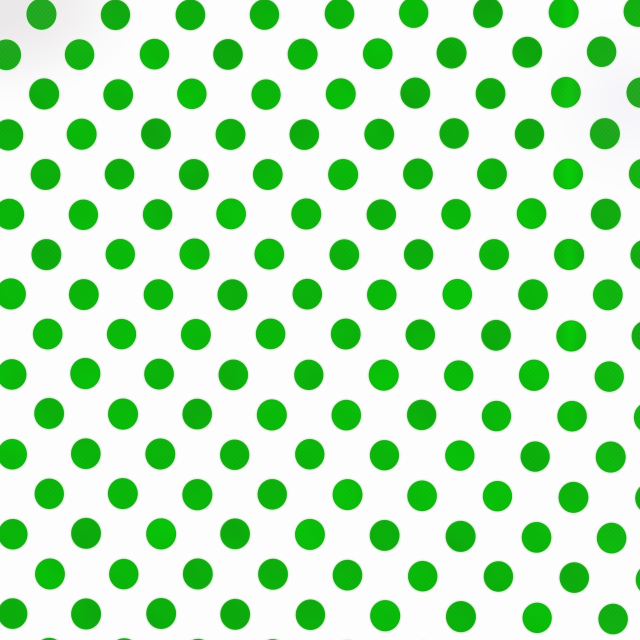
Reproduce this pattern procedurally as a WebGL 1 fragment shader.

```glsl
precision highp float;
// Green polka dots in staggered rows on white cotton, gently warped, with a soft fold.
uniform vec2 u_resolution;

float hash(vec2 p) {
  return fract(sin(dot(p, vec2(12.99, 78.23))) * 4375.85);
}

// Centre of a dot on the slightly stretched cloth, measured from the top left.
vec2 dotCentre(float row, float column) {
  float down = 0.0228 + 0.0624 * row;
  float shifted = column - 0.5 * mod(row, 2.0);
  float drift = 0.0125 * down * (2.0 - down);
  float x = 0.0651 + drift + 0.1155 * shifted
          + (0.00012 + 0.00013 * down) * shifted * shifted;
  float y = down + x * x * (0.00098 * row - 0.0052);
  vec2 jitter = vec2(hash(vec2(row, column)), hash(vec2(column + 31.0, row))) - 0.5;
  return vec2(x, y) + 0.0018 * jitter;
}

// Soft cloudy shading from layered sines, about -1 to 1.
float cloud(vec2 p) {
  return 0.5 * sin(p.x * 31.0 + 2.0 * sin(p.y * 23.0))
       + 0.3 * sin(p.y * 57.0 + 1.7 * sin(p.x * 41.0))
       + 0.2 * sin(p.x * 97.0 - p.y * 83.0);
}

void main() {
  vec2 p = gl_FragCoord.xy / u_resolution;
  p.y = 1.0 - p.y;
  float pixel = 1.0 / min(u_resolution.x, u_resolution.y);

  // Nearest dot: signed distance to its edge and its cell.
  float edge = 1.0;
  vec2 cell = vec2(0.0);
  float baseRow = floor((p.y - 0.0228) / 0.0626 + 0.5);
  for (int j = -1; j <= 1; j++) {
    float row = baseRow + float(j);
    float baseColumn = floor((p.x - 0.07) / 0.1165 + 0.5 * mod(row, 2.0) + 0.5);
    for (int i = -1; i <= 1; i++) {
      float column = baseColumn + float(i);
      vec2 offset = p - dotCentre(row, column);
      float size = 1.0 + 0.03 * (hash(vec2(row + 7.0, column)) - 0.5);
      float d = (length(offset / vec2(0.0232, 0.0241)) - size) * 0.0236;
      if (d < edge) {
        edge = d;
        cell = vec2(row, column);
      }
    }
  }

  // White cloth with a grey corner at the top left and a faint shade at the right.
  float corner = 1.0 - smoothstep(0.02, 0.19, length(p * vec2(0.8, 1.1)));
  float sideShade = exp(-dot((p - vec2(0.98, 0.16)) * 12.0, (p - vec2(0.98, 0.16)) * 12.0));
  vec3 cloth = vec3(0.993) - corner * vec3(0.075, 0.085, 0.08)
             - sideShade * vec3(0.03, 0.035, 0.02);

  // Dye tone: per-dot variation, darker top, clouding, weave and a pale vertical fold.
  float weave = sin(p.x * 930.0) * sin(p.y * 870.0);
  float foldOffset = (p.x - 0.889 - 0.006 * p.y) / 0.011;
  float fold = exp(-foldOffset * foldOffset) * (1.0 - smoothstep(0.5, 0.75, p.y));
  float tone = 0.5 + 0.75 * (hash(cell + 3.0) - 0.5) - 0.35 * exp(-p.y * 5.0)
             + 0.22 * cloud(p) + 0.12 * weave + 0.6 * fold;
  vec3 dye = mix(vec3(0.05, 0.66, 0.05), vec3(0.03, 0.77, 0.03), clamp(tone, -0.3, 1.3));
  float faded = clamp(corner * 1.2 + sideShade * 0.8
              + 0.3 * smoothstep(0.85, 1.0, p.x), 0.0, 1.0);
  dye = mix(dye, vec3(0.17, 0.64, 0.16) + 0.02 * weave, 0.75 * faded);

  // Darker rim inside the dot and a faint green halo around it.
  float rim = smoothstep(-0.0026, -0.0006, edge);
  dye = mix(dye, vec3(0.16, 0.63, 0.16), 0.75 * rim);
  float halo = 1.0 - smoothstep(0.0008, 0.0034, edge);
  cloth = mix(cloth, vec3(0.86, 0.97, 0.84), 0.85 * halo);

  float blur = max(0.0009, 0.7 * pixel);
  float cover = 1.0 - smoothstep(-blur, blur, edge);
  gl_FragColor = vec4(mix(cloth, dye, cover), 1.0);
}
```
